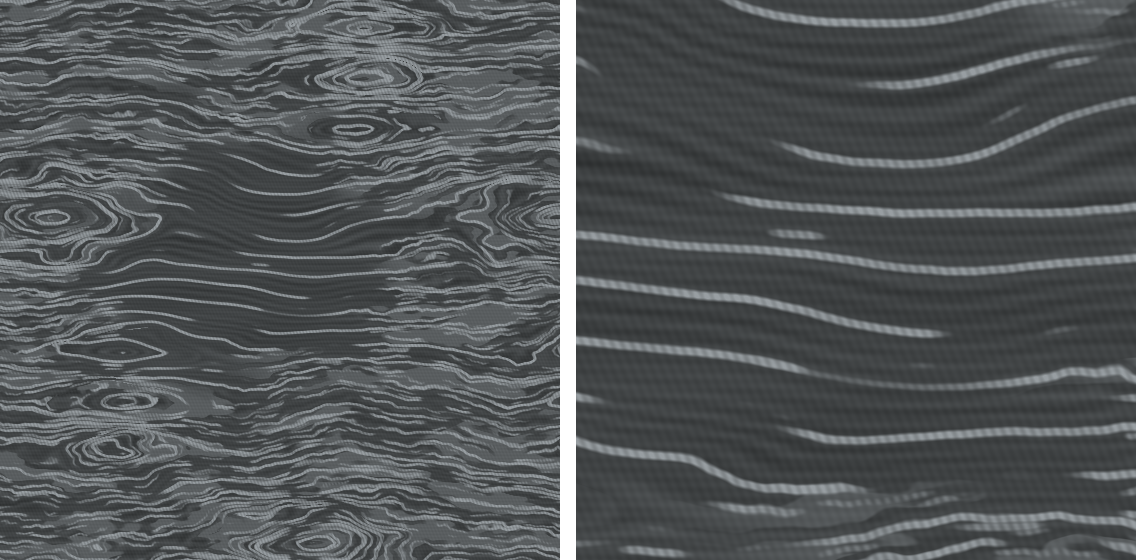
Left: the whole. Right: its middle third, enlarged.
Give the GLSL for this texture, as a three.js fragment shader.

```glsl
// Woven wood grain: pale, broken grain lines on charcoal cloth, flowing around knots.
// A warped height field bends around each knot; its contours give the grain lines,
// streaks and grey patches, and a fine thread pattern is laid over everything.

varying vec2 vUv;

const vec3 CHARCOAL = vec3(0.165, 0.174, 0.176);
const vec3 SILVER = vec3(0.595, 0.62, 0.635);

const float GRAIN_LINES = 27.0;          // main contours per canvas height
const float STREAK_LINES = 68.0;         // broken streaks per canvas height
const float FIBRE_LINES = 104.0;         // finest short dashes
const float PORE_LINES = 57.0;           // dark dashes cut into grey patches
const float GRAIN_HALF_WIDTH = 0.0024;
const float STREAK_HALF_WIDTH = 0.0023;
const float FIBRE_HALF_WIDTH = 0.0017;
const float PORE_HALF_WIDTH = 0.0042;
const float EDGE = 0.0013;               // softness of line edges

const vec2 KNOT_TOP = vec2(0.65, 0.95);  // first knot of a stacked column
const vec2 EYE_CENTER = vec2(0.99, 0.61);
const vec2 DROP = vec2(0.43, 0.58);      // half-drop step between columns
const float KNOT_STEP = 0.09;
const float REPEAT_X = 0.89;
const vec2 KNOT_SIZE = vec2(0.125, 0.039);
const vec2 EYE_SIZE = vec2(0.18, 0.066);
const float RING_DEPTH = 0.075;

const vec2 QUIET_CENTER = vec2(0.42, 0.54); // calm area with long smooth lines
const vec2 QUIET_SIZE = vec2(0.27, 0.21);
const float THREADS = 170.0;
const float TAU = 6.2831853;

vec2 gradientAt(vec2 cell) {
  vec3 q = fract(cell.xyx * vec3(0.1031, 0.1030, 0.0973));
  q += dot(q, q.yzx + 33.33);
  float angle = TAU * fract((q.x + q.y) * q.z);
  return vec2(cos(angle), sin(angle));
}

float gradientNoise(vec2 p) {
  vec2 i = floor(p);
  vec2 f = p - i;
  vec2 u = f * f * f * (f * (f * 6.0 - 15.0) + 10.0);
  vec2 e = vec2(1.0, 0.0);
  float low = mix(dot(gradientAt(i), f), dot(gradientAt(i + e), f - e), u.x);
  float high = mix(dot(gradientAt(i + e.yx), f - e.yx),
                   dot(gradientAt(i + 1.0), f - 1.0), u.x);
  return mix(low, high, u.y);
}

// 0 in the calm area, 1 where the grain is ragged and dense
float busyness(vec2 p) {
  float away = length((p - QUIET_CENTER) / QUIET_SIZE);
  return smoothstep(0.7, 1.3, away + 1.1 * gradientNoise(p * vec2(4.0, 9.0) + 4.3));
}

// Height field: rows pushed aside by knots, with rings inside each knot
float grainHeight(vec2 p, float busy) {
  float wobble = 1.0 + 0.5 * gradientNoise(p * vec2(10.0, 22.0) + 2.7);
  float h = p.y + 0.075 * gradientNoise(p * vec2(2.6, 3.2) + 7.1)
          + 0.022 * gradientNoise(p * vec2(6.0, 11.0) + 1.9)
          + busy * 0.011 * gradientNoise(p * vec2(17.0, 36.0))
          + (0.0005 + busy * 0.003) * gradientNoise(p * vec2(60.0, 85.0));
  for (int i = 0; i < 8; i++) {
    float k = float(i);
    float column = floor(k / 4.0);
    float row = k - 4.0 * column;
    float eye = step(2.5, row);
    vec2 stacked = KNOT_TOP - vec2(0.0, KNOT_STEP * row);
    vec2 d = p - mix(stacked, EYE_CENTER, eye) + DROP * column;
    d.x = mod(d.x + 0.5 * REPEAT_X, REPEAT_X) - 0.5 * REPEAT_X;
    vec2 q = pow(abs(d) / mix(KNOT_SIZE, EYE_SIZE, eye) + 0.0001, vec2(1.6));
    float r = pow(q.x + q.y, 0.625) * wobble;
    h += r < 1.0 ? RING_DEPTH * (1.0 + 0.7 * eye) * (1.0 - r) - d.y : -d.y / (r * r * r);
  }
  return h;
}

// Contour lines that taper and break along their length
float strokes(float x, float h, float slope, float count, float halfWidth, float dash, float cut) {
  float id = floor(h * count);
  float dist = abs(fract(h * count) - 0.5) / (count * max(slope, 0.5));
  float keep = smoothstep(cut, cut + 0.14, gradientNoise(vec2(x * dash, id * 1.37 + count)));
  float width = halfWidth * (0.45 + 0.55 * keep);
  return keep * (1.0 - smoothstep(width - EDGE, width + EDGE, dist));
}

void main() {
  vec2 p = vUv;
  float busy = busyness(p);
  float h = grainHeight(p, busy);
  vec2 e = vec2(0.001, 0.0);
  float slope = length(vec2(grainHeight(p + e, busy) - h,
                            grainHeight(p + e.yx, busy) - h)) / e.x;

  // Dark cloth with faint ribs that follow the grain
  float ribs = sin(TAU * 76.0 * h) / (1.0 + slope * slope);
  float ribFade = 0.7 + gradientNoise(vec2(p.x * 5.0, h * 30.0));
  float tone = 0.19 + 0.13 * ribs * ribFade + 0.06 * gradientNoise(p * vec2(5.0, 24.0));

  // Grey patches with ragged ends, cut by dark pores
  float ragged = 0.26 * gradientNoise(p * vec2(26.0, 80.0));
  float patchNoise = gradientNoise(vec2(p.x * 4.5, h * 24.0) + 5.6) + ragged;
  float patches = busy * smoothstep(0.07, 0.13, patchNoise);
  float pores = strokes(p.x + 1.7, h, slope, PORE_LINES, PORE_HALF_WIDTH, 11.0, 0.02);
  tone = mix(tone, 0.43, patches * (1.0 - 0.85 * pores));

  // Short dashes and streaks, then the long main lines, with uneven yarn brightness
  float fibres = strokes(p.x + 5.3, h, slope, FIBRE_LINES, FIBRE_HALF_WIDTH, 17.0, 0.6 - 0.54 * busy);
  float streaks = strokes(p.x, h, slope, STREAK_LINES, STREAK_HALF_WIDTH, 12.0, 0.4 - 0.5 * busy);
  float lines = strokes(p.x + 3.1, h, slope, GRAIN_LINES, GRAIN_HALF_WIDTH, 5.0, -0.28 + 0.12 * busy);
  float sheen = 0.35 * gradientNoise(p * vec2(22.0, 60.0) + 8.2);
  tone = mix(tone, 0.62 + sheen, fibres);
  tone = mix(tone, 0.76 + sheen, streaks);
  tone = mix(tone, 0.87 + 0.6 * sheen, lines);

  // Fine woven threads, strongest on the pale yarn
  float yarn = max(lines, max(streaks, fibres));
  float weft = sin(TAU * THREADS * p.y);
  float twill = sin(TAU * THREADS * (p.x + 0.4 * p.y));
  tone += 0.02 * weft + (0.02 + 0.08 * yarn) * twill;

  gl_FragColor = vec4(mix(CHARCOAL, SILVER, clamp(tone, 0.0, 1.0)), 1.0);
}
```
